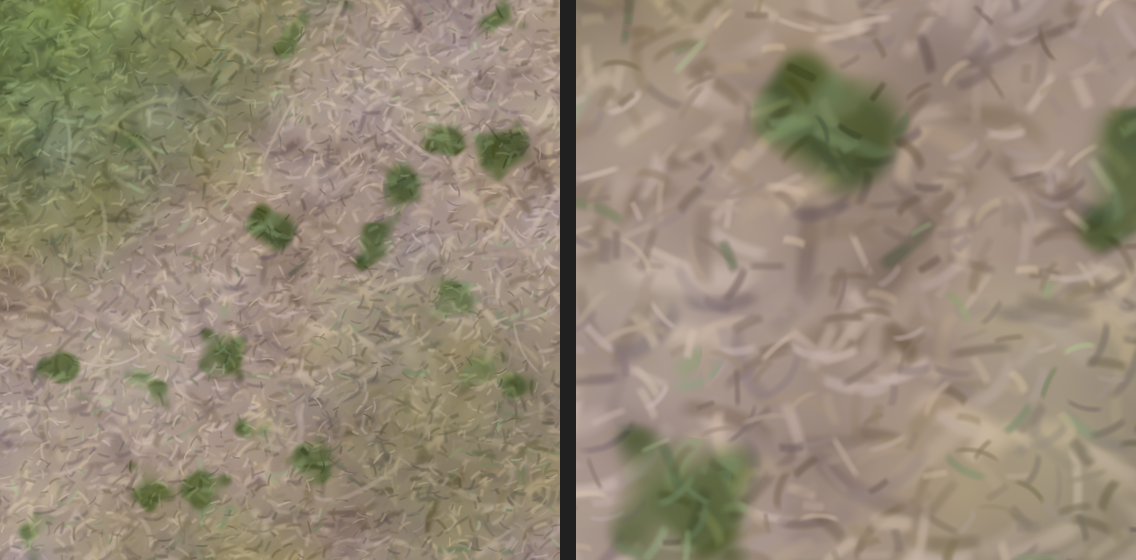
Left, the full canvas; right, a detail of the centre.
Reproduce this texture procedurally as a WebGL 1 fragment shader.

```glsl
precision highp float;
// Dry trampled lawn: pale straw litter with olive grass patches and small green weeds.
uniform vec2 u_resolution;

vec3 hash3(vec2 cell) {
  vec3 q = fract(cell.xyx * vec3(0.1031, 0.1030, 0.0973));
  q += dot(q, q.yzx + 33.33);
  return fract((q.xxy + q.yzz) * q.zyx);
}

// Cellular noise: soft signed blobs, one per cell, centred on zero.
float mottle(vec2 p) {
  vec2 cell = floor(p), f = fract(p);
  float sum = 0.0;
  for (int j = -1; j <= 1; j++)
    for (int i = -1; i <= 1; i++) {
      vec2 offset = vec2(float(i), float(j));
      vec3 r = hash3(cell + offset + 11.0);
      vec2 d = offset + r.xy - f;
      sum += (r.z - 0.5) * exp(-4.0 * dot(d, d));
    }
  return sum;
}

// Paints one bent, tapered blade per cell over look = (tone, warmth, leaf).
void paintBlades(vec2 p, float seed, float density, float slimness,
                 float minTone, float leafiness, inout vec3 look) {
  vec2 cell = floor(p), f = fract(p);
  for (int j = -1; j <= 1; j++)
    for (int i = -1; i <= 1; i++) {
      vec2 offset = vec2(float(i), float(j));
      vec3 place = hash3(cell + offset + seed);
      vec3 kind = hash3(cell + offset + seed + 157.0);
      float spread = 2.0 * place.z - 1.0;
      float angle = 0.45 + 1.57 * spread * (0.6 + 0.4 * spread * spread);
      float c = cos(angle), s = sin(angle);
      vec2 d = f - offset - place.xy;
      d = vec2(c * d.x + s * d.y, c * d.y - s * d.x);
      d.y += (kind.y - 0.5) * d.x * d.x * 0.9;
      float halfLength = 0.35 + 0.5 * kind.z;
      float width = (0.08 + 0.09 * fract(kind.y * 13.0)) * slimness;
      float taper = 1.0 - d.x * d.x / (halfLength * halfLength);
      float cover = smoothstep(0.0, 0.7, taper)
                  * (1.0 - smoothstep(0.2 * width, 1.6 * width, abs(d.y)));
      cover *= step(fract(kind.z * 29.0), density);
      float leaf = step(1.0 - leafiness, fract(kind.x * 17.0));
      look = mix(look, vec3(max(kind.x, minTone), kind.y, leaf), cover * 0.6);
    }
}

// Sparse round weed clumps with ragged edges.
float weedClumps(vec2 p, float ragged) {
  vec2 cell = floor(p), f = fract(p);
  float clump = 0.0;
  for (int j = -1; j <= 1; j++)
    for (int i = -1; i <= 1; i++) {
      vec2 offset = vec2(float(i), float(j));
      vec3 r = hash3(cell + offset + 71.0);
      float reach = length(offset + r.xy - f) + ragged;
      clump = max(clump, step(0.68, r.z) * (1.0 - smoothstep(0.1, 0.36, reach)));
    }
  return clump;
}

void main() {
  vec2 p = gl_FragCoord.xy / min(u_resolution.x, u_resolution.y);
  float broad = mottle(p * 6.0 + 3.7);
  float middle = mottle(p * 14.0 + 9.1);
  float fine = mottle(p * 31.0 + 5.3);

  // Broad grass cover: upper left and lower right, split by a diagonal straw band.
  vec2 warped = p + 0.02 * sin(p.yx * 17.0 + 1.3 * sin(p * 9.0));
  float edge = 0.47 + 0.2 * warped.x + 0.95 * warped.x * warped.x;
  float upper = smoothstep(-0.1, 0.14, warped.y - edge);
  float lower = 1.0 - smoothstep(0.08, 0.42, length(warped - vec2(0.8, 0.22)));
  float base = 1.0 - smoothstep(0.0, 0.2, length((warped - vec2(0.4, 0.02)) * vec2(0.5, 1.0)));
  float clump = weedClumps(p * 8.0, 0.5 * fine + 0.25 * middle);
  float grass = max(upper, max(0.8 * lower, 0.7 * base));
  grass += 0.7 * broad + 0.6 * middle + 0.4 * fine;
  grass = clamp(max(grass, clump), 0.0, 1.0);

  // Overlapping blades from coarse to fine, then a few long pale straws.
  vec3 look = vec3(0.5, 0.5, 0.0);
  float scale = 17.0;
  for (int k = 0; k < 5; k++) {
    float seed = 37.0 * float(k);
    paintBlades(p * scale + 0.37 * seed, seed, 0.85, 1.0, 0.0,
                0.015 + 0.05 * grass + 0.25 * clump, look);
    scale *= 1.33;
  }
  float strawShare = 0.08 + 0.25 * smoothstep(0.8, 1.5, p.x + p.y);
  paintBlades(p * 10.0, 311.0, strawShare, 0.3, 0.9, 0.0, look);

  float tone = 0.54 + 0.95 * (look.x - 0.5) + 0.4 * broad + 0.4 * middle + 0.25 * fine;
  tone = clamp(tone - 0.2 * clump, 0.0, 1.1);

  vec3 straw = mix(vec3(0.45, 0.38, 0.35), vec3(0.82, 0.74, 0.69), tone);
  vec3 olive = mix(vec3(0.31, 0.30, 0.21), vec3(0.68, 0.63, 0.52), tone);
  vec3 color = mix(straw, olive, grass);

  // Drift between mauve and ochre, greener towards the upper left corner.
  float warmth = look.y - 0.5 + 0.9 * mottle(p * 9.0 + 21.0) + 0.5 * base;
  color += warmth * vec3(0.03, 0.015, -0.07);
  float lush = 1.0 - smoothstep(0.0, 0.6, distance(p, vec2(0.0, 1.0)));
  color *= mix(vec3(1.0), vec3(0.82, 1.02, 0.78), max(lush, 0.7 * clump));
  color = mix(color, vec3(0.48, 0.58, 0.42) * (0.7 + 0.5 * tone), 0.7 * look.z);

  gl_FragColor = vec4(color, 1.0);
}
```
